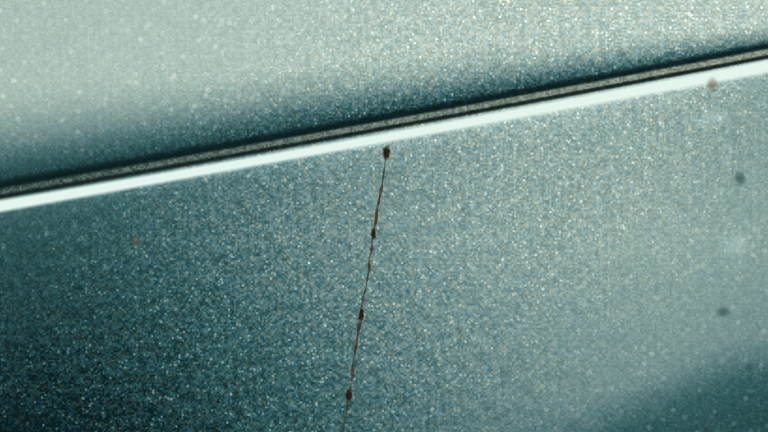
This texture is drawn by a Shadertoy shader. Its source:

```glsl
// Metallic painted panels with a bright diagonal seam and a thin beaded rust streak.

float hash(vec2 p) {
    return fract(sin(dot(p, vec2(127.1, 311.7))) * 43758.5453);
}

float valueNoise(vec2 p) {
    vec2 i = floor(p), f = fract(p);
    f = f * f * (3.0 - 2.0 * f);
    return mix(mix(hash(i), hash(i + vec2(1, 0)), f.x),
               mix(hash(i + vec2(0, 1)), hash(i + vec2(1, 1)), f.x), f.y);
}

// Scattered round flakes, one per jittered cell; few of them are bright.
float flakes(vec2 p, float scale, float radius, float rarity) {
    vec2 q = p * scale, cell = floor(q);
    float sum = 0.0;
    for (int j = -1; j <= 1; j++)
    for (int i = -1; i <= 1; i++) {
        vec2 c = cell + vec2(i, j);
        vec2 centre = c + vec2(hash(c + 3.7), hash(c + 9.1));
        float shine = pow(hash(c + 17.3), rarity);
        sum += shine * (1.0 - smoothstep(radius * 0.4, radius, length(q - centre)));
    }
    return sum;
}

// Paint colour from deep teal to pale silver green.
vec3 paint(float tone) {
    float t = clamp(tone, -0.08, 1.3) * 4.0;
    vec3 c = mix(vec3(0.08, 0.18, 0.19), vec3(0.20, 0.36, 0.37), min(t, 1.0));
    c = mix(c, vec3(0.41, 0.53, 0.53), clamp(t - 1.0, 0.0, 1.0));
    c = mix(c, vec3(0.58, 0.68, 0.65), clamp(t - 2.0, 0.0, 1.0));
    return mix(c, vec3(0.75, 0.82, 0.78), max(t - 3.0, 0.0));
}

// Soft stripe of given centre and half width.
float stripe(float d, float centre, float halfWidth, float blur) {
    return 1.0 - smoothstep(halfWidth - blur, halfWidth + blur, abs(d - centre));
}

float spot(vec2 p, vec2 centre, vec2 radius, float blur) {
    return 1.0 - smoothstep(1.0 - blur, 1.0 + blur, length((p - centre) / radius));
}

float upperTone(float u, float d) {
    float shade = smoothstep(0.035, mix(0.29, 0.11, u), d);
    return mix(0.04, 0.89 + 0.09 * u, pow(shade, 0.65));
}

float lowerTone(vec2 p, float u) {
    float tone = 0.21 + 0.54 * smoothstep(-0.02, 0.78, u);
    tone -= 0.55 * max(0.45 - p.y, 0.0);
    tone -= 0.06 * smoothstep(0.85, 1.0, u);
    float corner = 0.15 * smoothstep(0.72, 1.0, u);
    return tone - 0.27 * smoothstep(0.09, -0.06, p.y - corner) * smoothstep(0.62, 0.85, u);
}

// Coverage of the broken streak in x, of its beads in y.
vec2 rustStreak(vec2 p, float pixel) {
    float wobble = 0.004 * (valueNoise(vec2(p.y * 45.0, 2.0)) - 0.5);
    float axis = 0.794 + 0.155 * p.y + wobble;
    float halfWidth = 0.0008 + 0.0034 * valueNoise(vec2(p.y * 85.0, 7.0));
    float blur = max(0.7 * pixel, 0.0016 + 0.002 * smoothstep(0.25, 0.0, p.y));
    float line = stripe(p.x, axis, halfWidth, blur) * (1.0 - smoothstep(0.645, 0.655, p.y));
    line *= 0.4 + 0.6 * valueNoise(p * vec2(90.0, 130.0));
    float beads = 0.0;
    for (int i = 0; i < 4; i++) {
        float y = 0.646 - 0.187 * float(i);
        vec2 radius = i == 0 ? vec2(0.0085, 0.014) : vec2(0.004 + 0.001 * float(i), 0.012);
        vec2 rough = p + 0.005 * (valueNoise(p * 160.0) - 0.5);
        beads = max(beads, spot(rough, vec2(0.794 + 0.155 * y, y), radius, 0.4));
    }
    return vec2(line, beads);
}

void mainImage(out vec4 fragColor, in vec2 fragCoord) {
    vec2 p = fragCoord / iResolution.y;
    float u = fragCoord.x / iResolution.x;
    float pixel = 1.0 / iResolution.y;
    float bow = 0.004 * (1.0 - pow(2.0 * u - 1.0, 2.0));
    float d = p.y - (0.523 + 0.182 * p.x - bow);

    // Panels
    float above = smoothstep(-0.004, 0.004, d - 0.02);
    float tone = mix(lowerTone(p, u), upperTone(u, d), above);

    // Paint grain and flakes, blurred away from the focal band
    float offFocus = abs((p.x - 0.46) * 0.715 - p.y * 0.70);
    float sharp = 1.0 - smoothstep(0.15, 0.75, offFocus);
    float grain = valueNoise(p * 230.0) - 0.5 + 0.5 * (valueNoise(p * 105.0) - 0.5);
    float glints = flakes(p, 125.0, 0.55, 5.0) - 0.09;
    float bokeh = flakes(p, 52.0, 0.42, 7.0) - 0.035;
    tone += grain * mix(0.10, 0.28, sharp);
    tone += glints * mix(0.08, 0.33, sharp) + bokeh * mix(0.16, 0.08, sharp);
    vec3 col = paint(tone);
    float tint = valueNoise(p * 150.0 + 40.0) - 0.5;
    col += tint * vec3(0.06, 0.0, -0.05) * (0.3 + 0.7 * sharp);

    // Seam: dark groove, dull ridge, dark lip and bright edge
    float blur = max(pixel, 0.004 + 0.002 * (1.0 - sharp));
    float groove = stripe(d, 0.047, mix(0.012, 0.007, u), blur * 1.7);
    col = mix(col, vec3(0.04, 0.11, 0.12), 0.85 * groove);
    vec3 ridge = mix(vec3(0.27, 0.35, 0.33), vec3(0.56, 0.60, 0.54), u) + 0.2 * grain;
    col = mix(col, ridge, stripe(d, 0.033, 0.007, blur));
    col = mix(col, vec3(0.09, 0.11, 0.10), 0.85 * stripe(d, 0.021, 0.004, blur));
    col += 0.10 * exp(-abs(d + 0.015) * 45.0) * (1.0 - above);
    float edgeWidth = 0.0115 + 0.012 * pow(u - 0.45, 2.0);
    float edge = stripe(d, 0.0, edgeWidth, max(pixel, 0.006));
    col = mix(col, vec3(0.89, 0.96, 0.93), edge);

    // Rust
    vec2 rust = rustStreak(p, pixel);
    col = mix(col, vec3(0.25, 0.17, 0.10), 0.95 * rust.x);
    col = mix(col, vec3(0.15, 0.10, 0.07), 0.92 * rust.y);

    // Blurred specks and pale smudges
    float dark = spot(p, vec2(1.713, 0.587), vec2(0.011, 0.014), 0.7)
               + spot(p, vec2(1.674, 0.278), vec2(0.013, 0.010), 0.7)
               + 0.7 * spot(p, vec2(1.736, 0.148), vec2(0.009), 0.7)
               + 0.4 * spot(p, vec2(1.169, 0.132), vec2(0.010, 0.018), 0.8);
    col = mix(col, vec3(0.16, 0.29, 0.30), 0.6 * min(dark, 1.0));
    float brown = spot(p, vec2(1.649, 0.803), vec2(0.010, 0.014), 0.7)
                + spot(p, vec2(0.315, 0.442), vec2(0.009), 0.7);
    col = mix(col, vec3(0.36, 0.30, 0.23), 0.5 * brown);
    float pale = spot(p, vec2(1.650, 0.727), vec2(0.030, 0.016), 0.9)
               + spot(p, vec2(1.702, 0.433), vec2(0.026, 0.020), 0.9);
    col += 0.09 * pale;

    fragColor = vec4(clamp(col, 0.0, 1.0), 1.0);
}
```
